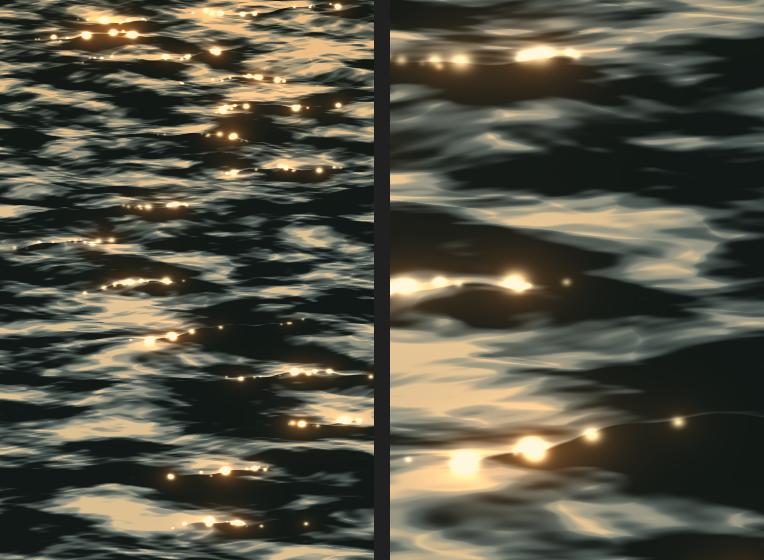
Left, the full canvas; right, a detail of the centre.
Give the GLSL for this texture, as a WebGL 1 fragment shader.

```glsl
precision highp float;
uniform vec2 u_resolution;

#define WAVE_SCALE vec2(3.6, 19.0)
#define PERSPECTIVE 0.9
#define STEEPNESS 0.021
#define CONTRAST 2.6
#define STREAKS 0.9
#define TRAINS 16
#define SPARKS 12
#define SPARK_SIZE 0.0017

const vec3 DEEP = vec3(0.07, 0.095, 0.083);
const vec3 SLATE = vec3(0.33, 0.37, 0.35);
const vec3 SILVER = vec3(0.59, 0.58, 0.51);
const vec3 SAND = vec3(0.88, 0.75, 0.57);
const vec3 CREAM = vec3(1.0, 0.92, 0.70);
const vec3 AMBER = vec3(1.0, 0.52, 0.18);

float hash(vec2 p) {
  vec3 q = fract(vec3(p.xyx) * 0.1031);
  q += dot(q, q.yzx + 33.33);
  return fract((q.x + q.y) * q.z);
}

float cornerSlope(vec2 cell, vec2 offset) {
  float angle = 6.2832 * hash(cell + 57.0);
  return dot(vec2(cos(angle), sin(angle)), offset);
}

float noise(vec2 p) {
  vec2 i = floor(p), f = p - i;
  vec2 u = f * f * f * (f * (f * 6.0 - 15.0) + 10.0);
  vec2 e = vec2(1.0, 0.0);
  return mix(mix(cornerSlope(i, f), cornerSlope(i + e, f - e), u.x),
             mix(cornerSlope(i + e.yx, f - e.yx), cornerSlope(i + 1.0, f - 1.0), u.x), u.y);
}

// Broad waves, used to bend and steepen the finer ones
float swell(vec2 q) {
  return noise(q * WAVE_SCALE * 0.5 + 9.0) + 0.8 * noise(vec2(q.x, q.y + 0.12 * q.x) * WAVE_SCALE + 4.0);
}

// Stretched octaves, each running in a slightly different direction
float waves(vec2 q) {
  float sum = 0.5 * noise(q * WAVE_SCALE * 0.5 + 9.0);
  float amp = 0.95;
  vec2 freq = WAVE_SCALE;
  for (int i = 0; i < 5; i++) {
    float k = float(i);
    vec2 r = vec2(q.x, q.y + q.x * 0.13 * sin(k * 2.4 + 0.6));
    sum += amp * noise(r * freq + k * 17.3);
    amp *= 0.68;
    freq *= vec2(1.6, 1.75);
  }
  return sum;
}

// Thin sharp lines along the zero level of a stretched noise
float streak(vec2 q, vec2 freq, float thin) {
  return exp(-abs(noise(q * freq)) * thin);
}

// Colour of the water from shaded (low) to sky-lit (high)
vec3 waterColor(float t) {
  vec3 c = mix(DEEP, SLATE, smoothstep(-0.8, 0.4, t));
  c = mix(c, SILVER, smoothstep(0.25, 0.85, t));
  return mix(c, SAND, smoothstep(0.85, 1.6, t));
}

// Height of a crest line at distance dx from its middle
float crestLine(float dx, float tilt, float phase) {
  return tilt * dx + 0.005 * sin(dx * 27.0 + phase) + 0.0014 * sin(dx * 95.0 + phase * 3.0);
}

void main() {
  vec2 p = gl_FragCoord.xy / u_resolution.y;
  float width = u_resolution.x / u_resolution.y;

  // Waves shrink towards the top and lean over into steep fronts
  vec2 q = vec2((p.x - 0.5 * width) * (1.0 + PERSPECTIVE * p.y),
                p.y + 0.5 * PERSPECTIVE * p.y * p.y);
  float lean = swell(q);
  vec2 bent = q + vec2(0.0, STEEPNESS * lean);
  float tone = CONTRAST * waves(bent);

  // Narrow reflections gather on the lit sides
  float lines = streak(bent, vec2(5.0, 24.0), 13.0) + 0.7 * streak(bent + 3.7, vec2(8.0, 46.0), 11.0);
  tone += STREAKS * (lines * smoothstep(-0.5, 0.7, tone) - 0.2);
  tone += 0.4 * smoothstep(0.65, 1.0, p.y) - 0.16;

  // Lit crests carrying trains of sun sparks, denser in the distance
  float core = 0.0, halo = 0.0;
  for (int i = 0; i < TRAINS; i++) {
    float k = float(i);
    float along = (k + 0.5) / float(TRAINS);
    vec2 mid = vec2(width * (0.12 + 0.8 * hash(vec2(k, 3.0))), 0.985 - 0.97 * pow(along, 1.6));
    if (abs(p.y - mid.y) > 0.16) continue;
    float reach = 0.08 + 0.16 * hash(vec2(k, 11.0));
    float tilt = 0.26 * (hash(vec2(k, 19.0)) - 0.36);
    float phase = 6.28 * hash(vec2(k, 23.0));
    float dx = p.x - mid.x;
    float d = p.y - mid.y - crestLine(dx, tilt, phase);
    float fade = 1.0 - smoothstep(0.35, 1.0, abs(dx) / reach);
    float lit = 1.5 * exp(-max(d, 0.0) / 0.006);
    float shade = -0.75 * exp(min(d, 0.0) / 0.022);
    tone += fade * mix(shade, lit, smoothstep(-0.0015, 0.0015, d));

    float glitter = 0.35 + 0.65 * hash(vec2(k, 29.0));
    for (int j = 0; j < SPARKS; j++) {
      vec2 id = vec2(k * 7.0 + 40.0, float(j) * 5.0 + 2.0);
      float sx = reach * 0.85 * (2.0 * hash(id) - 1.0);
      float power = hash(id + 101.0);
      float size = SPARK_SIZE * (0.7 + 1.8 * power * power * power);
      float lift = 0.007 * (hash(id + 211.0) - 0.4);
      vec2 v = vec2(dx - sx, p.y - mid.y - crestLine(sx, tilt, phase) - lift);
      float r = length(v * vec2(0.8, 1.0)) / size;
      float strength = glitter * (0.3 + power);
      core += 1.5 * strength * exp(-0.5 * r * r);
      halo += 0.5 * strength * power * exp(-r / 3.8);
    }
  }

  // Warm light in the distance, cool sky near the viewer
  vec3 color = waterColor(tone);
  color *= mix(vec3(0.98, 1.0, 1.0), vec3(1.05, 0.99, 0.9), smoothstep(0.55, 1.0, p.y));
  color += AMBER * halo + CREAM * core;
  gl_FragColor = vec4(min(color, vec3(1.0, 0.97, 0.86)), 1.0);
}
```
